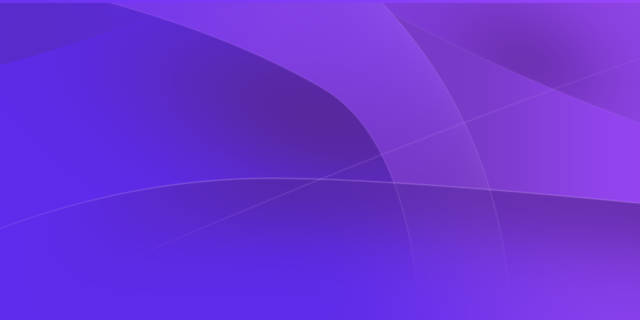
This background is drawn by a Shadertoy shader. Its source:

```glsl
// Signed distance (approximate) from q to a quadratic Bezier, positive above it along q.y
float curveSide(vec2 q, vec2 a, vec2 b, vec2 c) {
    float bend = a.x - 2.0 * b.x + c.x;
    float run = b.x - a.x;
    float offset = a.x - q.x;
    float root = sqrt(max(run * run - bend * offset, 0.0));
    float t = clamp(offset / (-run - sign(run) * root), 0.0, 1.0);
    vec2 tangent = mix(b - a, c - b, t);
    float height = mix(mix(a.y, b.y, t), mix(b.y, c.y, t), t);
    float slope = tangent.y / tangent.x;
    return (q.y - height) * inversesqrt(1.0 + slope * slope);
}

float cover(float side, float pixel) {
    return smoothstep(-0.7 * pixel, 0.7 * pixel, side);
}

float stroke(float side, float width) {
    return exp(-side * side / (width * width));
}

float softSpot(vec2 p, vec2 center, vec2 radius, float angle) {
    vec2 d = p - center;
    float c = cos(angle), s = sin(angle);
    d = vec2(c * d.x + s * d.y, c * d.y - s * d.x) / radius;
    return exp(-dot(d, d));
}

void mainImage(out vec4 fragColor, in vec2 fragCoord) {
    vec2 p = fragCoord / iResolution.y;
    p.x *= 2.0 * iResolution.y / iResolution.x;
    float pixel = 1.0 / iResolution.y;
    float lineWidth = max(0.0028, 0.7 * pixel);

    const vec3 blue = vec3(0.365, 0.168, 0.92);
    const vec3 indigo = vec3(0.345, 0.157, 0.62);
    const vec3 violet = vec3(0.575, 0.268, 0.935);
    const vec3 plum = vec3(0.43, 0.195, 0.71);
    const vec3 lilac = vec3(0.76, 0.58, 0.94);

    // Curves separating the sheets
    float inner = p.y > 0.727
        ? curveSide(p.yx, vec2(1.0, 0.3125), vec2(0.89, 0.72), vec2(0.727, 1.003))
        : curveSide(p.yx, vec2(0.727, 1.003), vec2(0.575, 1.27), vec2(0.0, 1.315));
    float outer = curveSide(p.yx, vec2(1.0, 1.185), vec2(0.6, 1.57), vec2(0.0, 1.597));
    float hill = p.x < 0.85
        ? curveSide(p, vec2(0.0, 0.286), vec2(0.425, 0.443), vec2(0.85, 0.443))
        : curveSide(p, vec2(0.85, 0.443), vec2(1.2, 0.443), vec2(2.0, 0.365));
    float corner = curveSide(p, vec2(1.146, 1.0), vec2(1.53, 0.79), vec2(2.0, 0.615));
    float wedge = curveSide(p, vec2(0.0, 0.797), vec2(0.28, 0.87), vec2(0.6, 1.0));
    float ray = curveSide(p, vec2(0.2, 0.1), vec2(1.1, 0.5), vec2(2.0, 0.818));

    // Right sheet and its shaded upper corner
    vec3 color = mix(vec3(0.47, 0.23, 0.78), violet, smoothstep(1.4, 2.0, p.x));
    vec3 cornerColor = mix(vec3(0.50, 0.24, 0.86), vec3(0.56, 0.265, 0.90),
                           smoothstep(1.2, 2.0, p.x));
    cornerColor = mix(cornerColor, plum,
                      softSpot(p, vec2(1.64, 0.81), vec2(0.28, 0.18), -0.4));
    color = mix(color, cornerColor, cover(corner, pixel) * step(1.14, p.x));

    // Curved band, lighter toward the top and its outer rim
    vec3 band = mix(vec3(0.46, 0.22, 0.78), vec3(0.51, 0.25, 0.90),
                    smoothstep(0.4, 1.0, p.y));
    band = mix(vec3(0.46, 0.22, 0.92), band, smoothstep(0.35, 0.95, p.x));
    band = mix(band, lilac, 0.12 * exp(-abs(outer) / 0.1));
    color = mix(color, band, cover(-outer, pixel));

    // Left sheet with a shadow against the inner curve
    vec3 left = mix(blue, indigo,
                    softSpot(p, vec2(1.0, 0.64), vec2(0.58, 0.27), -0.3));
    float wedgeShade = 0.65 * (1.0 - smoothstep(0.1, 0.6, p.x));
    left = mix(left, vec3(0.345, 0.17, 0.74), wedgeShade * cover(wedge, pixel));
    color = mix(color, left, cover(-inner, pixel));

    // Lower sheet with a shadow under its crest
    vec3 lower = mix(blue, vec3(0.53, 0.25, 0.93), smoothstep(0.9, 2.0, p.x));
    vec3 lowerShade = mix(vec3(0.34, 0.158, 0.68), vec3(0.415, 0.19, 0.70),
                          smoothstep(0.9, 1.8, p.x));
    float crest = stroke(hill, 0.2) * smoothstep(0.05, 0.95, p.x);
    lower = mix(lower, lowerShade, crest);
    float bandTint = cover(inner, pixel) * cover(-outer, pixel);
    lower = mix(lower, lilac, 0.035 * bandTint * smoothstep(0.0, 0.35, p.y));
    color = mix(color, lower, cover(-hill, pixel));

    // Fine highlights along the curves
    float lowFade = smoothstep(0.0, 0.4, p.y);
    float glint = 0.3 * stroke(hill, lineWidth) * mix(0.5, 1.0, smoothstep(0.0, 0.7, p.x));
    glint += 0.14 * stroke(inner, lineWidth) * lowFade;
    glint += 0.14 * stroke(outer, lineWidth) * lowFade;
    glint += 0.08 * stroke(corner, lineWidth) * step(0.0, outer);
    glint += 0.15 * stroke(ray, lineWidth) * smoothstep(0.2, 1.0, p.x)
           * (1.0 - 0.5 * smoothstep(1.5, 2.0, p.x));
    color = mix(color, lilac, glint);

    // Bright strip along the top
    vec3 strip = mix(vec3(0.42, 0.20, 0.95), vec3(0.60, 0.28, 0.98), p.x * 0.5);
    color = mix(color, strip, cover(p.y - 0.991, pixel));

    fragColor = vec4(color, 1.0);
}
```
